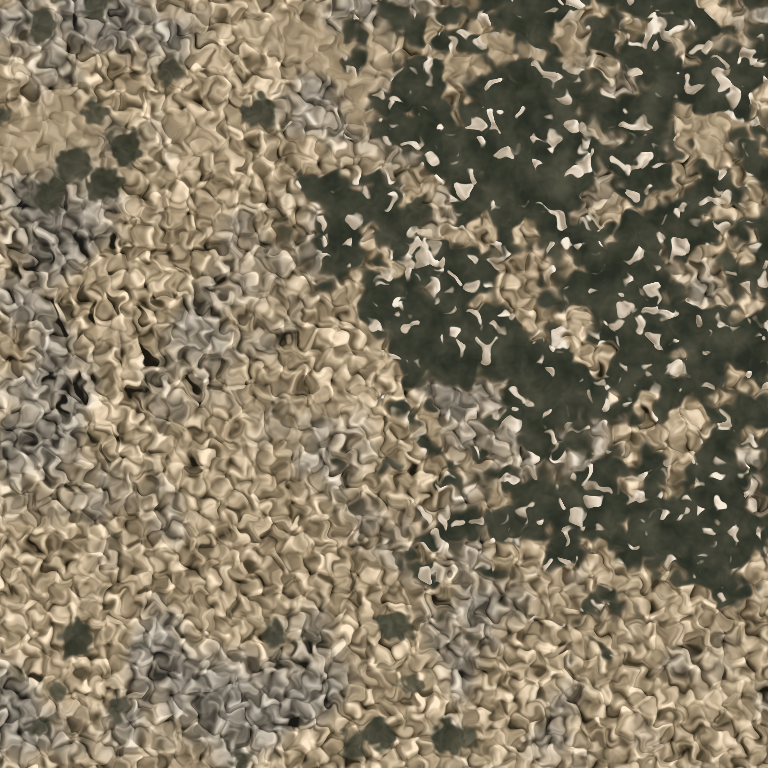
Give the GLSL for this texture, as a Shadertoy shader.

```glsl
// Stony dry ground seen from above, with dark scrub in the upper right and a few small bushes
#define STONE_SCALE 70.0
#define RUBBLE_SCALE 52.0
#define BUSH_SCALE 17.0
#define CONTRAST 1.15
#define BRIGHTNESS 0.635
#define SCRUB_CENTER vec2(0.86, 0.72)
#define SCRUB_SIZE vec2(0.41, 0.49)
#define LIGHT_DIR vec2(0.83, 0.55)
#define GREY_AMOUNT 0.6
#define WARP 0.019

// Integer hash: two values from 0 to 1 per grid point
vec2 hash2(vec2 cell) {
    uvec2 v = uvec2(ivec2(cell) + 4096) * 1664525u + 1013904223u;
    v.x += v.y * 1664525u;
    v.y += v.x * 1664525u;
    v ^= v >> 16u;
    v.x += v.y * 1664525u;
    v.y += v.x * 1664525u;
    v ^= v >> 16u;
    return vec2(v & 65535u) / 65535.0;
}

float gradientAt(vec2 cell, vec2 offset) {
    return dot(hash2(cell) * 2.0 - 1.0, offset);
}

float noise(vec2 p) {
    vec2 i = floor(p), f = p - i;
    vec2 u = f * f * f * (f * (f * 6.0 - 15.0) + 10.0);
    vec2 e = vec2(1, 0);
    return mix(mix(gradientAt(i, f), gradientAt(i + e, f - e), u.x),
               mix(gradientAt(i + e.yx, f - e.yx), gradientAt(i + 1.0, f - 1.0), u.x), u.y);
}

float fbm(vec2 p) {
    float sum = 0.0, amp = 1.0;
    for (int k = 0; k < 4; k++) {
        sum += amp * noise(p);
        p = mat2(1.6, 1.2, -1.2, 1.6) * p + 17.3;
        amp *= 0.5;
    }
    return sum;
}

// Soft angular stones: x = lit slope, y = random value per stone, z = squared distance
vec3 stones(vec2 p) {
    vec2 base = floor(p);
    vec3 sum = vec3(0);
    float total = 1e-5;
    for (int y = -1; y <= 1; y++)
    for (int x = -1; x <= 1; x++) {
        vec2 cell = base + vec2(x, y);
        vec2 look = hash2(cell + 531.0);
        vec2 d = p - cell - hash2(cell);
        float angle = look.x * 3.14159;
        vec2 axis = vec2(cos(angle), sin(angle));
        vec2 local = vec2(dot(d, axis), dot(d, vec2(-axis.y, axis.x))) * vec2(0.8, 1.35);
        float dist2 = dot(local, local);
        float weight = exp(-12.0 * dist2);
        sum += weight * vec3(dot(d, LIGHT_DIR), look.y, dist2);
        total += weight;
    }
    return sum / total;
}

// Coverage of scattered round bushes
float bushes(vec2 uv) {
    vec2 p = uv * BUSH_SCALE, base = floor(p);
    float wobble = 0.25 * noise(uv * 45.0) + 0.25 * noise(uv * 90.0);
    float cover = 0.0;
    for (int y = -1; y <= 1; y++)
    for (int x = -1; x <= 1; x++) {
        vec2 cell = base + vec2(x, y);
        vec2 look = hash2(cell + 97.0);
        vec2 center = cell + hash2(cell + 211.0);
        vec2 place = center / BUSH_SCALE;
        float zone = step(0.26, abs(place.y - 0.46)) * step(place.x, 0.62);
        float radius = mix(0.18, 0.4, look.y);
        float disc = 1.0 - smoothstep(-0.08, 0.08, length(p - center) + wobble - radius);
        cover = max(cover, disc * zone * step(0.78, look.x) * mix(0.75, 1.0, look.y));
    }
    return cover;
}

// Dry earth ramp, from shadow to sunlit stone
vec3 earth(float t) {
    t = clamp(t, 0.0, 1.0);
    return mix(vec3(0.11, 0.10, 0.07), vec3(0.97, 0.92, 0.85), t)
         - vec3(0.0, 0.02, 0.05) * 4.0 * t * (1.0 - t);
}

void mainImage(out vec4 fragColor, in vec2 fragCoord) {
    vec2 uv = fragCoord / iResolution.y;
    vec2 warp = vec2(noise(uv * 52.0), noise(uv * 52.0 + 71.0));
    vec2 p = uv + WARP * warp;
    float patches = fbm(uv * 5.5 + 3.0);

    // Ragged chips and grit, calmer on the bare earth at upper left
    vec3 stone = stones(p * STONE_SCALE);
    float chips = noise(p * 78.0) + 0.5 * noise(p * 150.0 + 9.0);
    float relief = noise((p + 0.003 * LIGHT_DIR) * 64.0 + 50.0) - noise((p - 0.003 * LIGHT_DIR) * 64.0 + 50.0);
    float tone = 0.22 * stone.x + 0.36 * (stone.y - 0.5) + 0.32 * chips - 0.35 * relief
               - 0.25 * (stone.z - 0.1);
    float bare = smoothstep(0.0, 0.3, fbm(uv * 7.0 + 40.0)) * smoothstep(0.68, 0.85, uv.y);
    tone = BRIGHTNESS + tone * CONTRAST * (1.0 - 0.6 * bare);

    // Grey weathered patches
    float grey = smoothstep(-0.05, 0.4, patches + 0.15 * (0.5 - uv.x)) * (1.0 - bare);
    tone -= 0.13 * grey;

    // Short steep crevices, densest at the left
    vec2 toLeft = (uv - vec2(0.12, 0.56)) / vec2(0.13, 0.15);
    float crackZone = 0.22 + 0.78 * exp(-dot(toLeft, toLeft));
    float crack = smoothstep(0.24, 0.4, noise(p * vec2(62, 27) + vec2(p.y * 22.0, 5.0)));
    tone -= 0.6 * crack * crackZone;
    vec3 color = earth(tone);
    float luma = dot(color, vec3(0.3, 0.59, 0.11));
    color *= mix(vec3(1.03, 1.0, 0.94), vec3(1), grey);
    color = mix(color, luma * vec3(1.03, 1.0, 0.94), GREY_AMOUNT * grey);

    // Scrub cover in ragged blotches, with a brown rim
    float edge = 1.0 - length((uv - SCRUB_CENTER) / SCRUB_SIZE);
    float field = min(0.13, 0.8 * edge - 0.02) + 0.5 * fbm(uv * 8.0 + 12.0)
                + 0.42 * noise(uv * 21.0 + 5.0) + 0.3 * noise(p * 42.0 + 8.0);
    float cover = smoothstep(-0.03, 0.05, field);
    vec3 leaf = mix(vec3(0.17, 0.185, 0.145), vec3(0.32, 0.32, 0.26),
                    clamp(0.42 + 0.9 * fbm(uv * 24.0) + 0.3 * chips, 0.0, 1.0));
    vec3 rim = vec3(0.39, 0.35, 0.28) + 0.2 * chips;
    vec3 scrub = mix(rim, leaf, smoothstep(0.0, 0.1, field));

    // Clusters of pale broken rubble lying in the scrub
    vec3 rubble = stones(p * RUBBLE_SCALE + 33.0);
    float lumps = 0.45 * (rubble.y - 0.5) + 0.75 * noise(p * 58.0 + 20.0)
                + 0.35 * fbm(uv * 13.0 + 60.0) - 0.4 * (rubble.z - 0.1);
    float pale = smoothstep(0.11, 0.24, lumps);
    vec3 paleStone = earth(0.8 + 0.4 * rubble.x + 0.35 * chips);
    scrub = mix(scrub, paleStone, pale);
    color = mix(color, scrub, cover);

    // Lone bushes
    vec3 bushColor = mix(leaf, rim, 0.2);
    color = mix(color, bushColor, bushes(uv));
    fragColor = vec4(clamp(color, 0.0, 1.0), 1.0);
}
```
